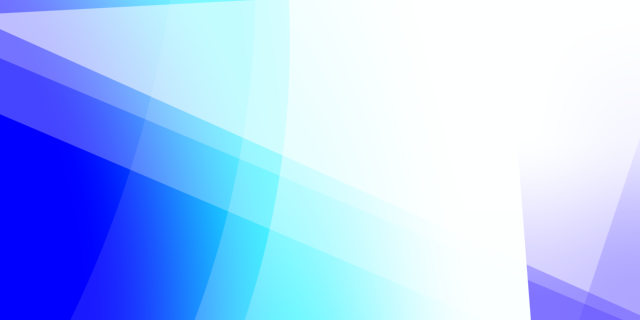
A Shadertoy shader for this background:

```glsl
// Abstract backdrop: a blue-to-cyan-to-white ramp under translucent sheets.
// Straight bands and large arcs are antialiased half-planes and circles that
// veil the ramp with white; violet facets tint the lower right corner.

const vec3 WHITE  = vec3(1.0);
const vec3 BLUE   = vec3(0.0, 0.0, 1.0);
const vec3 CYAN   = vec3(0.0, 0.95, 1.0);
const vec3 VIOLET = vec3(0.32, 0.25, 1.0);

// Smooth 0..1 coverage of the positive side of a signed distance
float coverage(float dist, float blur) {
    return smoothstep(-blur, blur, dist);
}

// Coverage of the area to the left of the directed line a -> b
float leftOf(vec2 p, vec2 a, vec2 b, float blur) {
    vec2 dir = normalize(b - a);
    vec2 rel = p - a;
    return coverage(dir.x * rel.y - dir.y * rel.x, blur);
}

// Coverage outside a circle whose rightmost point is given
float outsideArc(vec2 p, vec2 rightmost, float radius, float blur) {
    vec2 center = rightmost - vec2(radius, 0.0);
    return coverage(length(p - center) - radius, blur);
}

// Fade from one at the low height to zero at the high one
float fadeUp(float y, float low, float high) {
    return 1.0 - smoothstep(low, high, y);
}

vec3 veil(vec3 color, float amount) {
    return mix(color, WHITE, amount);
}

// Base colour, running from deep blue at the left to cyan
vec3 blueRamp(vec2 p) {
    float along = p.x + 0.3 * p.y * p.y;
    return mix(BLUE, CYAN, smoothstep(0.25, 0.95, along));
}

void mainImage(out vec4 fragColor, in vec2 fragCoord) {
    vec2 p = fragCoord / iResolution.y;   // x: 0..2, y: 0..1
    float blur = 0.8 / iResolution.y;

    // Ramp with three curved sheets, each lighter than the last
    vec3 color = blueRamp(p);
    color = veil(color, 0.10 * outsideArc(p, vec2(0.572, 1.53), 3.5, blur));
    color = veil(color, 0.20 * outsideArc(p, vec2(0.798, 1.05), 3.0, blur));
    color = veil(color, mix(0.2, 0.7, p.y)
                        * outsideArc(p, vec2(0.906, 0.87), 2.75, blur));

    // Broad white glow toward the right
    color = veil(color, 0.95 * smoothstep(0.85, 1.5, p.x + 0.12 * p.y));

    // Violet facet rising from the lower right
    float facet = leftOf(p, vec2(1.622, 0.479), vec2(1.659, 0.0), blur);
    color = mix(color, VIOLET, facet * fadeUp(p.y, 0.06, 0.58));

    // Diagonal bands: every edge crossed on the way up adds white
    float lowBand  = leftOf(p, vec2(0.0, 0.643), vec2(1.51, 0.0), blur);
    float midBand  = leftOf(p, vec2(0.0, 0.818), vec2(1.94, 0.003), blur);
    float highBand = leftOf(p, vec2(0.0, 0.909), vec2(2.0, 0.015), blur);
    float wedge    = leftOf(p, vec2(0.0, 0.958), vec2(0.79, 1.0), blur);
    float white = 0.27 * lowBand + 0.18 * midBand + 0.29 * highBand;
    color = veil(color, white - 0.30 * wedge);

    // Steeper violet facet on the right edge, laid over the bands
    float corner = leftOf(p, vec2(2.0, 0.57), vec2(1.81, 0.0), blur);
    color = mix(color, VIOLET, 0.22 * corner * fadeUp(p.y, 0.1, 0.8));

    // Faint lilac haze at the far right
    float haze = smoothstep(1.65, 2.0, p.x) * fadeUp(p.y, 0.25, 1.0);
    color = mix(color, VIOLET, 0.08 * haze);

    fragColor = vec4(color, 1.0);
}
```
